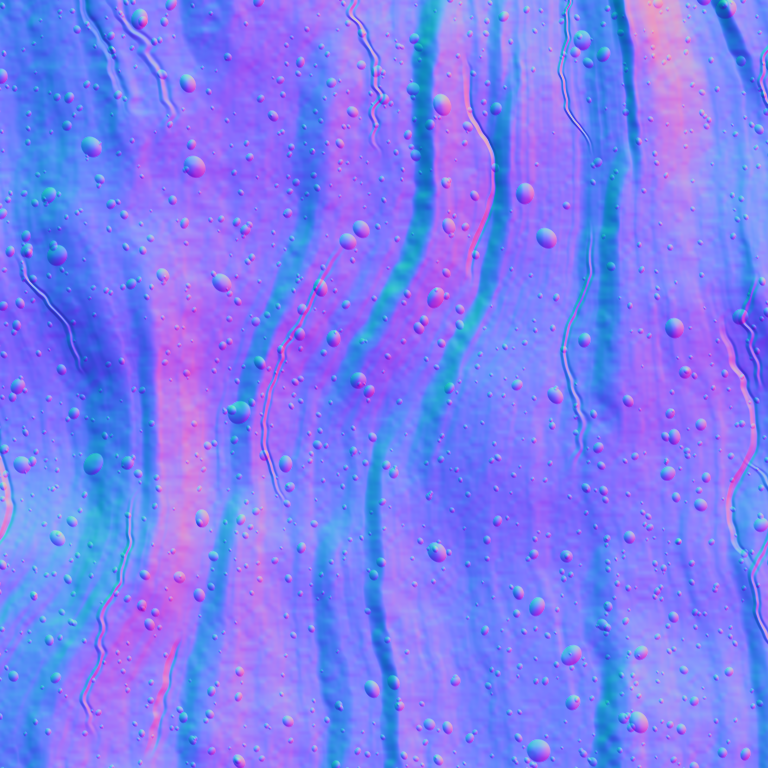
Reproduce this texture map procedurally as a WebGL 2 fragment shader.

```glsl
#version 300 es
precision highp float;
// Normal map of weathered bark: upright ridges, torn seams and scattered pebbly warts.

uniform vec2 u_resolution;
out vec4 fragColor;

vec3 hash3(vec2 p) {
  vec3 q = fract(p.xyx * vec3(0.1031, 0.1030, 0.0973));
  q += dot(q, q.yxz + 33.33);
  return fract((q.xxy + q.yzz) * q.zyx);
}

// Value noise with a quintic fade, so that its slopes stay smooth
float noise(vec2 p) {
  vec2 cell = floor(p), f = p - cell;
  f = f * f * f * (f * (f * 6.0 - 15.0) + 10.0);
  float low = mix(hash3(cell).x, hash3(cell + vec2(1, 0)).x, f.x);
  float high = mix(hash3(cell + vec2(0, 1)).x, hash3(cell + vec2(1, 1)).x, f.x);
  return mix(low, high, f.y);
}

// Long plates: a steep left wall, a slow fall to the right, a bent upper end
float plates(vec2 p) {
  vec2 grid = vec2(6.0, 2.5), cell = floor(p * grid);
  float height = 0.0;
  for (int j = -1; j <= 1; j++)
    for (int i = -2; i <= 0; i++) {
      vec2 id = cell + vec2(i, j);
      vec3 rnd = hash3(id + 71.0);
      vec2 d = p - (id + rnd.xy) / grid;
      float reach = mix(0.2, 0.38, rnd.z);
      float bend = max(d.y / reach - 0.35, 0.0);
      d.x -= 0.11 * bend * bend;
      float wall = smoothstep(0.0, mix(0.025, 0.045, rnd.x), d.x);
      float fall = max(1.0 - d.x / 0.2, 0.0);
      float ends = 1.0 - smoothstep(reach * 0.5, reach, abs(d.y));
      height += mix(0.014, 0.034, rnd.y) * wall * fall * fall * ends;
    }
  return height;
}

// Thin wandering seams: a small ledge beside a fine furrow
float seams(vec2 p) {
  vec2 grid = vec2(5.0, 3.0), cell = floor(p * grid);
  float height = 0.0;
  for (int j = -1; j <= 1; j++)
    for (int i = -1; i <= 1; i++) {
      vec2 id = cell + vec2(i, j);
      vec3 rnd = hash3(id + 193.0);
      if (rnd.z > 0.75) continue;
      vec2 d = p - (id + rnd.xy) / grid;
      float lane = id.x * 7.0 + id.y * 13.0;
      d.x += 0.07 * (noise(vec2(p.y * 9.0, lane)) - 0.5);
      d.x += 0.012 * rnd.y * (noise(vec2(p.y * 55.0, lane)) - 0.5);
      float reach = mix(0.07, 0.2, rnd.x);
      float ends = 1.0 - smoothstep(reach * 0.6, reach, abs(d.y));
      float fall = max(1.0 - d.x / 0.06, 0.0);
      float ledge = smoothstep(-0.003, 0.003, d.x) * fall * fall;
      float furrow = exp(-pow((d.x - 0.006) / 0.0028, 2.0));
      height += ends * (0.004 * sign(rnd.y - 0.4) * ledge - 0.0025 * furrow);
    }
  return height;
}

// Domed warts, gathered in clusters
float warts(vec2 p, float grid, float share) {
  vec2 cell = floor(p * grid);
  float height = 0.0;
  for (int j = -1; j <= 1; j++)
    for (int i = -1; i <= 1; i++) {
      vec2 id = cell + vec2(i, j);
      vec3 rnd = hash3(id + grid * 3.0);
      vec3 form = hash3(id + grid * 5.0 + 17.0);
      float cluster = noise(id / grid * 6.0 + 40.0);
      if (rnd.z > share * (0.25 + 1.5 * cluster)) continue;
      float radius = mix(0.11, 0.24, form.x * form.x);
      vec2 d = (p * grid - id - rnd.xy) / radius;
      d.x += 0.5 * (form.y - 0.5) * d.y;
      d.x *= mix(0.95, 1.3, form.z);
      height = max(height, 0.48 * radius / grid * max(1.0 - dot(d, d), 0.0));
    }
  return height;
}

float barkHeight(vec2 p) {
  // Lean and fray the upright grain
  vec2 grain = p;
  grain.x += 0.28 * (noise(p * vec2(2.0, 2.6) + 5.0) - 0.5);
  grain.x += 0.010 * (noise(p * vec2(24.0, 18.0)) - 0.5);
  grain.x += 0.004 * (noise(p * 65.0 + 9.0) - 0.5);

  float height = 0.075 * noise(grain * vec2(7.0, 1.8) + 31.0);
  height += 0.055 * noise(p * vec2(3.0, 4.6) + 12.0);
  height += plates(grain) + seams(grain);

  // Fibres, lumps and fine grit
  height += 0.0045 * noise(grain * vec2(38.0, 3.0));
  height += 0.0013 * noise(grain * vec2(95.0, 7.0) + 3.0);
  height += 0.0024 * noise(p * 28.0 + 8.0);
  height += 0.0007 * noise(p * 120.0);

  height += warts(p, 16.0, 0.36) + warts(p, 34.0, 0.36) + warts(p, 58.0, 0.22);
  return height;
}

void main() {
  vec2 p = gl_FragCoord.xy / u_resolution;
  vec2 span = vec2(0.0012, 0.0);
  vec2 slope = vec2(barkHeight(p + span.xy) - barkHeight(p - span.xy),
                    barkHeight(p + span.yx) - barkHeight(p - span.yx)) / (2.0 * span.x);
  vec3 normal = normalize(vec3(-slope, 1.0));
  fragColor = vec4(normal * 0.5 + 0.5, 1.0);
}
```
